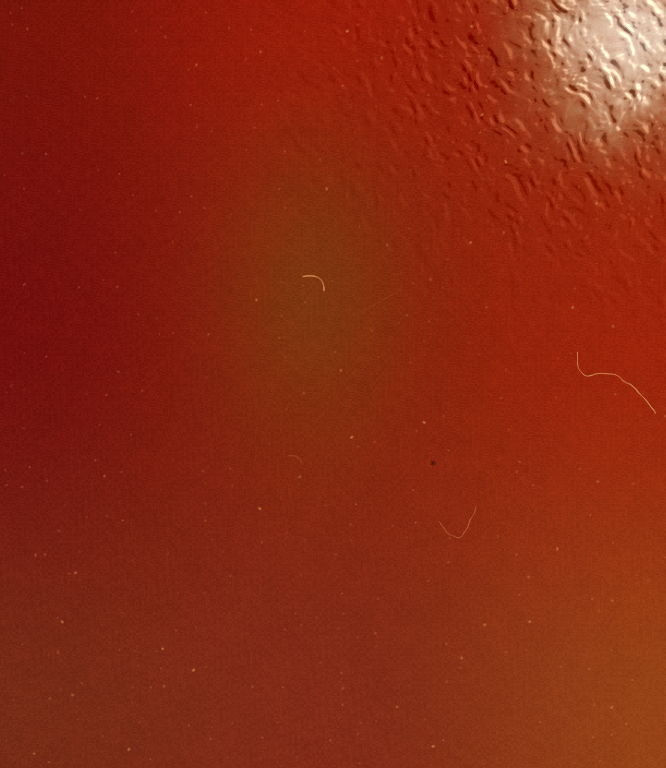
Write a Shadertoy shader that draws this texture.

```glsl
// A deep red lacquered surface with an olive bloom and a glare on orange-peel relief.
// Smooth colour rows form the ground; directional noise relief shapes the glare;
// curved fibres, hashed dust and fine grain lie on top.

const vec3 TOP_LEFT = vec3(0.47, 0.08, 0.04);
const vec3 TOP_MID = vec3(0.61, 0.11, 0.04);
const vec3 TOP_RIGHT = vec3(0.58, 0.19, 0.06);
const vec3 MID_LEFT = vec3(0.45, 0.06, 0.05);
const vec3 MID_MID = vec3(0.54, 0.13, 0.05);
const vec3 MID_RIGHT = vec3(0.62, 0.14, 0.04);
const vec3 LOW_LEFT = vec3(0.47, 0.17, 0.09);
const vec3 LOW_MID = vec3(0.51, 0.17, 0.09);
const vec3 LOW_RIGHT = vec3(0.59, 0.26, 0.09);
const vec3 OLIVE = vec3(0.49, 0.22, 0.06);
const vec3 HALO = vec3(0.68, 0.42, 0.27);
const vec3 GLARE = vec3(0.92, 0.82, 0.73);
const vec3 FIBRE = vec3(0.80, 0.52, 0.30);
const vec2 OLIVE_POS = vec2(0.41, 0.615);
const vec2 OLIVE_SIZE = vec2(0.12, 0.20);
const vec2 GLARE_POS = vec2(0.825, 0.955);
const float GLARE_RADIUS = 0.165;
const float RELIEF_REACH = 0.27;
const float GRAIN_CELLS = 512.0;
const float GRAIN = 0.042;

float hash(vec2 p) {
    return fract(sin(dot(p, vec2(127.1, 311.7))) * 43758.5453);
}

float noise(vec2 p) {
    vec2 i = floor(p), f = fract(p);
    f = f * f * (3.0 - 2.0 * f);
    return mix(mix(hash(i), hash(i + vec2(1, 0)), f.x),
               mix(hash(i + vec2(0, 1)), hash(i + vec2(1, 1)), f.x), f.y);
}

// Blends three colours along 0..1.
vec3 ramp(vec3 a, vec3 b, vec3 c, float t) {
    return t < 0.5 ? mix(a, b, smoothstep(0.0, 0.5, t)) : mix(b, c, smoothstep(0.5, 1.0, t));
}

vec3 ground(vec2 p, float aspect) {
    float x = p.x / aspect;
    vec3 low = ramp(LOW_LEFT, LOW_MID, LOW_RIGHT, x);
    vec3 mid = ramp(MID_LEFT, MID_MID, MID_RIGHT, x);
    vec3 top = ramp(TOP_LEFT, TOP_MID, TOP_RIGHT, x);
    vec3 col = p.y < 0.58 ? mix(low, mid, smoothstep(0.05, 0.58, p.y))
                          : mix(mid, top, smoothstep(0.58, 1.0, p.y));
    vec2 d = (p - OLIVE_POS) / OLIVE_SIZE;
    return mix(col, OLIVE, 0.9 * exp(-dot(d, d)));
}

// Fine wrinkles along a falling diagonal, over rounder and coarser dents.
float wrinkles(vec2 p) {
    p += 0.016 * vec2(noise(p * 38.0), noise(p * 38.0 + 17.0));
    vec2 q = vec2(dot(p, vec2(0.85, 0.53)), dot(p, vec2(0.53, -0.85)));
    return 0.55 * noise(q * vec2(135.0, 70.0)) + 0.35 * noise(q * vec2(75.0, 48.0) + 9.0)
         + 0.2 * noise(q * 230.0 + 5.0);
}

float segment(vec2 p, vec2 a, vec2 b) {
    vec2 ab = b - a;
    return length(p - a - ab * clamp(dot(p - a, ab) / dot(ab, ab), 0.0, 1.0));
}

// Coverage of a thin quadratic curve.
float fibre(vec2 p, vec2 a, vec2 b, vec2 c, float width) {
    float d = 1.0;
    vec2 last = a;
    for (int i = 1; i <= 10; i++) {
        float t = float(i) / 10.0;
        vec2 next = mix(mix(a, b, t), mix(b, c, t), t);
        d = min(d, segment(p, last, next));
        last = next;
    }
    float px = 1.0 / iResolution.y;
    return 1.0 - smoothstep(width - 0.5 * px, width + 0.7 * px, d);
}

// Short flecks in a share of the cells of a grid.
float dust(vec2 p, float cells, float share, float size) {
    vec2 cell = floor(p * cells);
    vec2 at = (cell + 0.15 + 0.7 * vec2(hash(cell + 11.0), hash(cell + 23.0))) / cells;
    vec2 lean = size * (vec2(hash(cell + 31.0), hash(cell + 41.0)) - 0.5);
    float d = segment(p, at, at + lean + 0.0002);
    return step(hash(cell + 3.0), share) * hash(cell + 53.0) * (1.0 - smoothstep(0.0, size, d));
}

void mainImage(out vec4 fragColor, in vec2 fragCoord) {
    vec2 p = fragCoord / iResolution.y;
    vec3 col = ground(p, iResolution.x / iResolution.y);

    // Glare broken up by the lit and shaded sides of the wrinkles
    vec2 tilt = vec2(0.0020, 0.0016);
    float relief = wrinkles(p + tilt) - wrinkles(p - tilt);
    vec2 away = p - GLARE_POS;
    float dist = length(away) + 0.04 * (noise(p * 24.0) - 0.5) + 0.02 * (noise(p * 90.0) - 0.5);
    float glow = exp(-pow(dist / GLARE_RADIUS, 2.0));
    vec2 spread = away * vec2(1.0, 1.25) / RELIEF_REACH;
    float reach = exp(-dot(spread, spread));
    float lit = smoothstep(0.06, 0.32, relief), shade = smoothstep(0.1, 0.36, -relief);
    col = mix(col, HALO, smoothstep(0.1, 0.8, glow + 0.35 * glow * relief));
    col = mix(col, GLARE, smoothstep(0.5, 1.1, glow + 0.4 * relief));
    col += reach * (lit * vec3(0.21, 0.20, 0.15) - shade * vec3(0.24, 0.22, 0.18));

    // Fibres, a faint scratch and a dark pit
    vec2 wavy = p + 0.004 * vec2(noise(p * 90.0 + 7.0) - 0.5, noise(p * 90.0) - 0.5);
    float strands = fibre(p, vec2(0.395, 0.640), vec2(0.422, 0.645), vec2(0.422, 0.622), 0.0008);
    strands = max(strands, 0.7 * fibre(wavy, vec2(0.573, 0.320), vec2(0.600, 0.272), vec2(0.620, 0.340), 0.0004));
    strands = max(strands, fibre(wavy, vec2(0.753, 0.540), vec2(0.752, 0.503), vec2(0.775, 0.513), 0.0006));
    strands = max(strands, fibre(wavy, vec2(0.775, 0.513), vec2(0.814, 0.520), vec2(0.853, 0.463), 0.0006));
    strands = max(strands, 0.3 * fibre(wavy, vec2(0.375, 0.405), vec2(0.388, 0.408), vec2(0.392, 0.399), 0.0005));
    strands = max(strands, 0.12 * fibre(p, vec2(0.469, 0.594), vec2(0.495, 0.607), vec2(0.521, 0.622), 0.0006));
    strands *= 0.55 + 0.6 * noise(p * 130.0);
    float flecks = max(0.8 * dust(p, 17.0, 0.3, 0.0028), 0.4 * dust(p + 3.0, 42.0, 0.3, 0.0022));
    col = mix(col, FIBRE, min(max(strands, flecks), 1.0));
    col *= 1.0 - 0.4 * (1.0 - smoothstep(0.001, 0.005, length(p - vec2(0.564, 0.397))));

    // Cloudy mottling and fine grain
    col *= 0.97 + 0.03 * noise(p * 40.0) + 0.03 * noise(p * 150.0);
    col += GRAIN * (hash(floor(p * GRAIN_CELLS)) - 0.5) * vec3(1.0, 0.8, 0.6);
    fragColor = vec4(clamp(col, 0.0, 1.0), 1.0);
}
```
